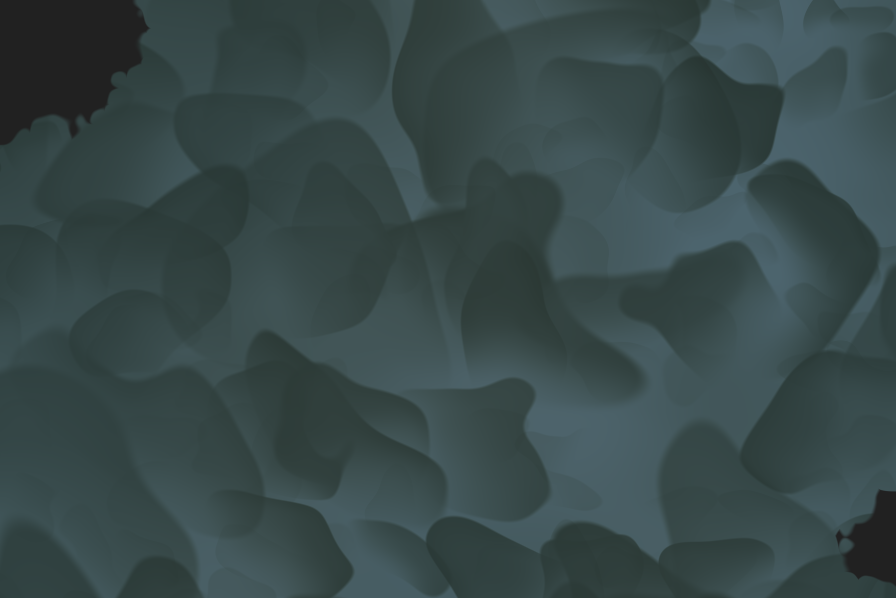
Reproduce this texture procedurally as a Shadertoy shader.

```glsl
// Dim teal billows: a soft glowing base overlaid with translucent, warped lobes.
// Each lobe is dark along one crisp rim and melts into the glow on the far side.
// Layers of jittered cells run from large to small; dark gaps open at two corners.

const vec3 VOID_GREY  = vec3(0.13, 0.13, 0.13);
const vec3 DEEP_TEAL  = vec3(0.16, 0.22, 0.21);
const vec3 DIM_TEAL   = vec3(0.20, 0.27, 0.27);
const vec3 MID_TEAL   = vec3(0.24, 0.32, 0.33);
const vec3 GLOW_BLUE  = vec3(0.28, 0.37, 0.40);

float hash(vec2 p) {
    vec3 q = fract(p.xyx * 0.1031);
    q += dot(q, q.yzx + 33.33);
    return fract((q.x + q.y) * q.z);
}

vec2 hash2(vec2 p) {
    return vec2(hash(p), hash(p + 71.7));
}

float noise(vec2 p) {
    vec2 i = floor(p), f = fract(p);
    f = f * f * f * (f * (f * 6.0 - 15.0) + 10.0);
    float low  = mix(hash(i), hash(i + vec2(1, 0)), f.x);
    float high = mix(hash(i + vec2(0, 1)), hash(i + vec2(1, 1)), f.x);
    return mix(low, high, f.y);
}

vec2 warp(vec2 p, float frequency, float amount) {
    vec2 q = p * frequency;
    return p + amount * (vec2(noise(q + 13.0), noise(q + 47.0)) - 0.5);
}

vec2 rotate(vec2 p, float angle) {
    float c = cos(angle), s = sin(angle);
    return vec2(c * p.x + s * p.y, c * p.y - s * p.x);
}

// Tone 0..1 runs from deep shadow to blue glow
vec3 palette(float tone) {
    float t = clamp(tone, 0.0, 1.1) * 4.0;
    vec3 c = mix(VOID_GREY, DEEP_TEAL, clamp(t, 0.0, 1.0));
    c = mix(c, DIM_TEAL, clamp(t - 1.0, 0.0, 1.0));
    c = mix(c, MID_TEAL, clamp(t - 2.0, 0.0, 1.0));
    return mix(c, GLOW_BLUE, clamp(t - 3.0, 0.0, 1.4));
}

// Blends one lobe over the tone; offset is in cells from the lobe centre
float paintLobe(float tone, vec2 offset, vec2 id, float strength) {
    vec2 shape = hash2(id + 5.3);
    vec2 look = hash2(id + 23.9);
    vec2 radii = vec2(mix(0.34, 0.52, shape.x), mix(0.50, 0.82, shape.y));
    vec2 local = rotate(offset, hash(id + 91.1) * 3.14159) / radii;
    float d = length(local);
    float softness = mix(0.025, 0.09, look.x * look.x);
    float mask = 1.0 - smoothstep(1.0 - softness, 1.0 + softness, d);

    // Shadow sits mostly on the upper side
    float lean = (look.y - 0.5) * 2.8;
    float along = dot(offset, vec2(sin(lean), cos(lean))) / (0.5 * (radii.x + radii.y));
    float fade = smoothstep(-0.85, 0.55, along);
    float shade = mix(0.20, 0.50, hash(id + 37.3)) - 0.08 * smoothstep(0.5, 1.0, d);
    return mix(tone, shade, mask * fade * strength);
}

float lobeLayer(float tone, vec2 p, float size, float density, float strength, float seed) {
    vec2 g = warp(p, 1.5 / size, size * 0.55) / size + seed;
    vec2 cell = floor(g);
    for (int y = -1; y <= 1; y++) {
        for (int x = -1; x <= 1; x++) {
            vec2 id = cell + vec2(x, y);
            vec2 centre = id + 0.25 + 0.5 * hash2(id + 3.7);
            float present = step(hash(id + 57.1), density);
            tone = paintLobe(tone, g - centre, id, strength * present);
        }
    }
    return tone;
}

// Signed distance to a gap with a scalloped outline
float gapDistance(vec2 p, vec2 centre, float radius) {
    float scallop = abs(noise(p * 14.0) - 0.5) + 0.5 * abs(noise(p * 31.0) - 0.5);
    return length(p - centre) - radius + 0.12 * (scallop - 0.2);
}

void mainImage(out vec4 fragColor, in vec2 fragCoord) {
    vec2 p = fragCoord / iResolution.y;
    float aspect = iResolution.x / iResolution.y;

    // Glowing base, brighter to the right and dimmer near the upper left
    float tone = 0.74 + 0.36 * noise(p * 3.2 + 8.0);
    tone += 0.08 * (noise(warp(p, 4.0, 0.15) * vec2(6.0, 13.0)) - 0.5);
    tone -= 0.22 * (1.0 - smoothstep(0.15, 0.75, length(p - vec2(0.1, 1.0))));
    tone += 0.08 * smoothstep(0.5, 1.4, p.x);

    // Lobes from broad to small; the smallest gather near the top corners
    tone = lobeLayer(tone, p, 0.40, 0.70, 0.70, 11.3);
    tone = lobeLayer(tone, p, 0.27, 0.62, 0.82, 37.6);
    tone = lobeLayer(tone, p, 0.19, 0.42, 0.85, 64.2);
    float fringe = smoothstep(0.35, 0.75, abs(p.x - 0.5 * aspect)) * smoothstep(0.3, 0.9, p.y);
    tone = lobeLayer(tone, p, 0.10, 0.55, 0.15 + 0.35 * fringe, 82.9);

    // Slight warm haze keeps the middle greyer than the blue surroundings
    vec3 color = palette(tone);
    float haze = noise(p * 2.6 + 31.0) * (1.0 - smoothstep(0.2, 0.8, abs(p.x - 0.5 * aspect)));
    color += haze * vec3(0.012, 0.002, -0.008);

    float gap = min(gapDistance(p, vec2(0.0, 1.0), 0.24),
                    gapDistance(p, vec2(aspect, 0.09), 0.09));
    color = mix(VOID_GREY, color, smoothstep(-0.006, 0.006, gap));
    fragColor = vec4(color, 1.0);
}
```
